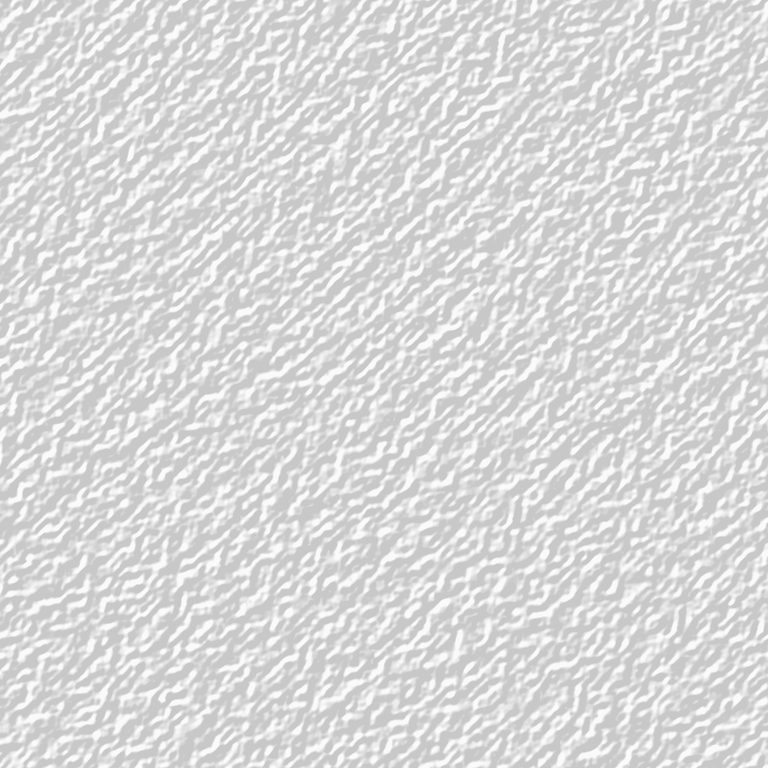
Give the GLSL for this texture, as a WebGL 1 fragment shader.

```glsl
precision highp float;
// Rough embossed plaster: a bumpy height field of layered value noise is lit
// from the upper left. Slopes facing the light turn white, all others clip
// to a flat grey, which leaves short ridges running up to the right.

uniform vec2 u_resolution;

const vec3 SHADE_GREY = vec3(0.785);
const vec3 LIT_WHITE = vec3(0.98);
const float GRAIN_FREQUENCY = 115.0; // noise cells across the canvas
const float RIDGE_STRETCH = 0.15;    // lengthens bumps along the diagonal
const float RELIEF_STEP = 0.005;     // distance between the height samples

float hash(vec2 cell) {
  return fract(sin(dot(cell, vec2(127.1, 311.7))) * 43758.5453);
}

float valueNoise(vec2 p) {
  vec2 cell = floor(p);
  vec2 f = fract(p);
  vec2 w = f * f * (3.0 - 2.0 * f);
  float bottom = mix(hash(cell), hash(cell + vec2(1.0, 0.0)), w.x);
  float top = mix(hash(cell + vec2(0.0, 1.0)), hash(cell + vec2(1.0, 1.0)), w.x);
  return mix(bottom, top, w.y);
}

// Broad swells, main grains and a little fine grit
float height(vec2 p, float frequency, float stretch) {
  vec2 q = mat2(1.0, -stretch, -stretch, 1.0) * p * frequency;
  float swells = valueNoise(q * 0.5 + 37.3);
  float grains = valueNoise(q + 11.7);
  float grit = valueNoise(q * 2.0 + 71.9);
  return 0.6 * swells + grains + 0.2 * grit;
}

// Height difference across a short step towards the light
float slopeToLight(vec2 p, vec2 lightDirection, float stepLength) {
  vec2 halfStep = 0.5 * stepLength * lightDirection;
  return height(p - halfStep, GRAIN_FREQUENCY, RIDGE_STRETCH)
       - height(p + halfStep, GRAIN_FREQUENCY, RIDGE_STRETCH);
}

void main() {
  vec2 p = gl_FragCoord.xy / min(u_resolution.x, u_resolution.y);
  vec2 lightDirection = normalize(vec2(-1.0, 1.0));
  float slope = slopeToLight(p, lightDirection, RELIEF_STEP);

  // Linear light, clipped in shade and at full white
  float light = clamp((slope + 0.10) / 0.41, 0.0, 1.0);
  gl_FragColor = vec4(mix(SHADE_GREY, LIT_WHITE, light), 1.0);
}
```
